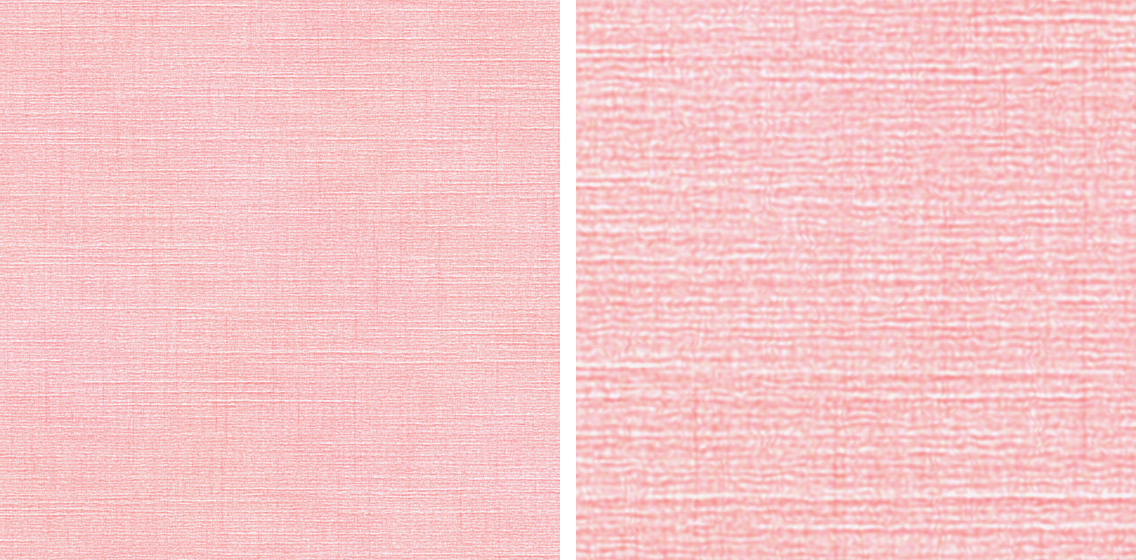
Left, the full canvas; right, a detail of the centre.
Reproduce this texture procedurally as a WebGL 2 fragment shader.

```glsl
#version 300 es
precision highp float;
// Pink linen-embossed paper: fine horizontal ribs broken up by finer columns,
// with long thin raised slubs lit from above and faint vertical grooves.
// All parts add to one tone, which is then coloured from rose to pale pink.

uniform vec2 u_resolution;
out vec4 fragColor;

const float TAU = 6.28319;

float hash(vec2 p) {
    vec3 q = fract(p.xyx * vec3(0.1031, 0.1030, 0.0973));
    q += dot(q, q.yzx + 33.33);
    return fract((q.x + q.y) * q.z);
}

float cornerSlope(vec2 cell, vec2 offset) {
    float angle = TAU * hash(cell);
    return dot(vec2(cos(angle), sin(angle)), offset);
}

// Gradient noise, roughly -0.7 to 0.7
float noise(vec2 p) {
    vec2 i = floor(p), f = p - i;
    vec2 w = f * f * f * (f * (f * 6.0 - 15.0) + 10.0);
    vec2 e = vec2(1.0, 0.0);
    float low = mix(cornerSlope(i, f), cornerSlope(i + e.xy, f - e.xy), w.x);
    float high = mix(cornerSlope(i + e.yx, f - e.yx), cornerSlope(i + e.xx, f - e.xx), w.x);
    return mix(low, high, w.y);
}

float bell(float d, float width) {
    return exp(-d * d / (width * width));
}

// Scattered threads along x: returns strength, and distance across the thread
vec2 thread(vec2 p, float rows, float segments, float share, float seed) {
    float row = floor(p.y * rows);
    float along = p.x * segments * (0.7 + 0.6 * hash(vec2(row, seed)))
                + 9.0 * hash(vec2(row, seed + 3.0));
    vec2 id = vec2(floor(along) + seed * 7.0, row + seed * 13.0);
    float f = fract(along);
    float ends = smoothstep(0.0, 0.1, f) * smoothstep(1.0, 0.85, f);
    float weight = hash(id + 41.0);
    float strength = step(hash(id), share) * ends * (0.3 + 0.7 * weight * weight);
    float center = (row + 0.25 + 0.5 * hash(id + 17.0)) / rows;
    float wobble = 0.0016 * noise(vec2(p.x * 12.0, row + seed * 5.3))
                 + 0.0010 * noise(vec2(p.x * 55.0, row + seed * 9.7));
    return vec2(strength, p.y - center - wobble);
}

void main() {
    vec2 uv = gl_FragCoord.xy / u_resolution.y;
    float tone = 0.775;

    // Broad unevenness of the sheet
    tone += 0.03 * noise(uv * 3.0 + 5.0) + 0.012 * noise(uv * vec2(6.0, 15.0) + 31.0);

    // Horizontal ribs, drifting and fading along their length
    float ribPhase = uv.y * 174.0 + 0.7 * noise(uv * vec2(6.0, 40.0))
                   + 0.45 * noise(uv * vec2(80.0, 110.0) + 8.0);
    float rib = floor(ribPhase);
    float ridge = sin(TAU * ribPhase);
    float ribDepth = 0.055 + 0.06 * noise(uv * vec2(35.0, 90.0) + 70.0);
    tone += ribDepth * ridge;
    tone += 0.05 * noise(vec2(uv.x * 8.0 + 3.7 * rib, rib * 0.83));

    // Finer columns, shifted a little from rib to rib
    float columnPhase = uv.x * 196.0 + 0.8 * noise(uv * vec2(60.0, 8.0) + 23.0)
                      + 0.4 * hash(vec2(rib, 5.0))
                      + 0.9 * noise(uv * vec2(90.0, 150.0) + 54.0);
    float columnDepth = 0.024 + 0.04 * noise(uv * vec2(50.0, 60.0) + 90.0);
    tone += columnDepth * (0.8 + 0.4 * ridge) * sin(TAU * columnPhase);
    tone += 0.035 * noise(uv * vec2(150.0, 9.0) + 44.0);

    // Crisp paper grain
    tone += 0.13 * noise(uv * vec2(237.0, 291.0) + 3.0);
    tone += 0.07 * noise(uv * vec2(120.0, 205.0) + 61.0);

    // Raised slubs: a thin light ridge with a shadow below
    for (int i = 0; i < 3; i++) {
        float layer = float(i);
        vec2 slub = thread(uv + vec2(0.0, layer * 0.0071), 33.0 + 10.0 * layer,
                           1.3 + 1.1 * layer, 0.55, layer + 1.0);
        float broken = 0.85 + 0.8 * noise(vec2(uv.x * 45.0, uv.y * 60.0 + layer * 9.0));
        float relief = 0.15 * bell(slub.y, 0.0014) - 0.12 * bell(slub.y + 0.0028, 0.0015);
        tone += relief * slub.x * broken;
    }

    // Faint vertical grooves, broken up by the ribs
    for (int i = 0; i < 2; i++) {
        float layer = float(i);
        vec2 groove = thread(uv.yx + vec2(0.0, layer * 0.013), 31.0 + 16.0 * layer,
                             4.0 + 3.0 * layer, 0.4, layer + 6.0);
        float broken = 0.8 + 1.2 * noise(uv * vec2(40.0, 130.0));
        tone -= 0.075 * broken * groove.x * bell(groove.y, 0.0013);
    }

    // Rose in the hollows, pale pink on the ridges, with warm and cool specks
    tone = clamp(tone, 0.57, 0.94);
    float tint = 0.02 * noise(uv * 4.0 + 80.0) + 0.06 * noise(uv * vec2(170.0, 210.0) + 15.0);
    vec3 color = vec3(0.969 - 0.2 * max(-tint, 0.0), tone, tone + 0.009 + tint);
    fragColor = vec4(color, 1.0);
}
```
